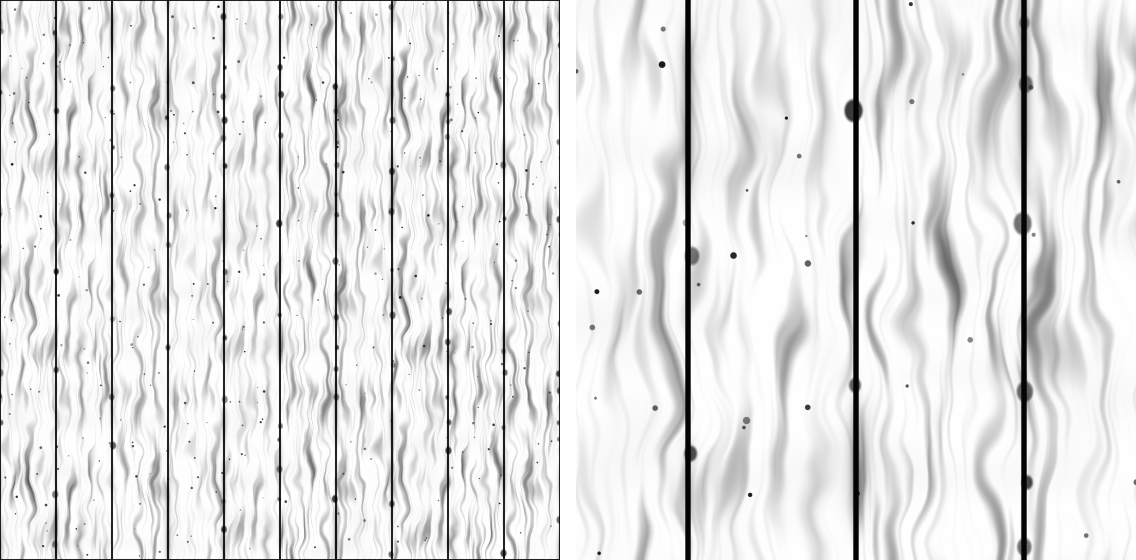
Left: the whole. Right: its middle third, enlarged.
A WebGL 1 fragment shader for this texture:

```glsl
precision highp float;
// White painted vertical planks with wavy grey grain, black gaps, chips and specks.
uniform vec2 u_resolution;

const float PLANKS = 10.0;
const float GRAIN_TILES = 3.0;
const float GAP_HALF_WIDTH = 0.0016;
const vec3 PAINT = vec3(0.995);
const vec3 GAP_COLOR = vec3(0.015);

float hash(vec2 p) {
  vec3 q = fract(vec3(p.xyx) * 0.1031);
  q += dot(q, q.yzx + 33.33);
  return fract((q.x + q.y) * q.z);
}

// Dot product of a random unit gradient with the offset to its lattice corner.
float corner(vec2 cell, vec2 offset, vec2 period, float seed) {
  float angle = 6.2832 * hash(mod(cell, period) + seed);
  return dot(vec2(cos(angle), sin(angle)), offset);
}

// Gradient noise that tiles after the given number of cells.
float gradientNoise(vec2 p, vec2 period, float seed) {
  vec2 i = floor(p);
  vec2 f = p - i;
  vec2 u = f * f * f * (f * (f * 6.0 - 15.0) + 10.0);
  vec2 e = vec2(1.0, 0.0);
  float low = mix(corner(i, f, period, seed),
                  corner(i + e.xy, f - e.xy, period, seed), u.x);
  float high = mix(corner(i + e.yx, f - e.yx, period, seed),
                   corner(i + e.xx, f - e.xx, period, seed), u.x);
  return mix(low, high, u.y);
}

float tiledNoise(vec2 p, vec2 cells, float seed) {
  return gradientNoise(p * cells, cells, seed);
}

float disc(vec2 p, float radius, float blur) {
  return 1.0 - smoothstep(radius - blur, radius + blur, length(p));
}

// Darkness of the long streaks, bent sideways by slower noise.
float woodGrain(vec2 uv) {
  vec2 p = uv * GRAIN_TILES;
  p.x += 0.045 * tiledNoise(p, vec2(9.0, 6.0), 11.0);
  p.x += 0.014 * tiledNoise(p, vec2(14.0, 13.0), 23.0);
  float broad = tiledNoise(p, vec2(22.0, 3.0), 37.0);
  float medium = tiledNoise(p, vec2(38.0, 4.0), 51.0);
  float fine = tiledNoise(p, vec2(72.0, 3.0), 67.0);
  float streaks = 0.56 * smoothstep(0.08, 0.62, broad)
                + 0.34 * smoothstep(0.10, 0.60, medium)
                + 0.13 * smoothstep(0.05, 0.55, fine);
  float patches = 0.85 + 0.7 * tiledNoise(uv, vec2(13.0, 7.0), 83.0);
  float plankTone = mix(0.65, 1.2, hash(vec2(floor(uv.x * PLANKS), 5.0)));
  float mottling = 0.05 * max(tiledNoise(uv, vec2(15.0, 22.0), 97.0), 0.0);
  return streaks * patches * plankTone + mottling;
}

// One random round speck in some cells of a square grid.
float specks(vec2 uv, float cells, float density, float radius, float seed, float px) {
  vec2 p = uv * cells;
  vec2 id = floor(p) + seed;
  vec2 center = 0.15 + 0.7 * vec2(hash(id + 3.1), hash(id + 7.7));
  float size = radius * mix(0.5, 1.0, hash(id + 13.3));
  float ink = mix(0.3, 0.9, hash(id + 19.9));
  float present = step(hash(id), density);
  return present * ink * disc((fract(p) - center) / cells, size, px);
}

// Rounded chips scattered along each gap.
float edgeChips(vec2 uv, float gapIndex, float px) {
  float rows = 22.0;
  vec2 id = vec2(gapIndex, floor(uv.y * rows)) + 41.0;
  vec2 center = vec2(gapIndex / PLANKS + 0.005 * (hash(id + 2.3) - 0.5),
                     (id.y - 41.0 + mix(0.2, 0.8, hash(id + 5.9))) / rows);
  float radius = mix(0.0028, 0.0055, hash(id + 8.1));
  float ink = mix(0.4, 0.8, hash(id + 11.7));
  vec2 offset = (uv - center) * vec2(1.0, 0.8);
  return step(hash(id), 0.4) * ink * disc(offset, radius, px + 0.0007);
}

void main() {
  vec2 uv = gl_FragCoord.xy / u_resolution;
  float px = 0.7 / min(u_resolution.x, u_resolution.y);

  // Painted boards and their grain
  vec3 color = PAINT * (1.0 - clamp(woodGrain(uv), 0.0, 0.75));

  // Specks in two sizes
  color *= 1.0 - specks(uv, 22.0, 0.32, 0.0024, 101.0, px);
  color *= 1.0 - specks(uv, 31.0, 0.17, 0.0015, 203.0, px);

  // Worn plank edges
  float gapIndex = floor(uv.x * PLANKS + 0.5);
  float gapDistance = abs(uv.x - gapIndex / PLANKS);
  float wear = tiledNoise(vec2(gapIndex / PLANKS + 0.03, uv.y), vec2(17.0, 9.0), 307.0);
  color *= 1.0 - 0.65 * smoothstep(0.0, 0.4, wear) * exp(-gapDistance / 0.0025);
  color *= 1.0 - edgeChips(uv, gapIndex, px);

  // Gaps and outer border
  float lineDistance = min(gapDistance, min(uv.y, 1.0 - uv.y));
  float line = 1.0 - smoothstep(GAP_HALF_WIDTH - px, GAP_HALF_WIDTH + px, lineDistance);
  gl_FragColor = vec4(mix(color, GAP_COLOR, line), 1.0);
}
```
